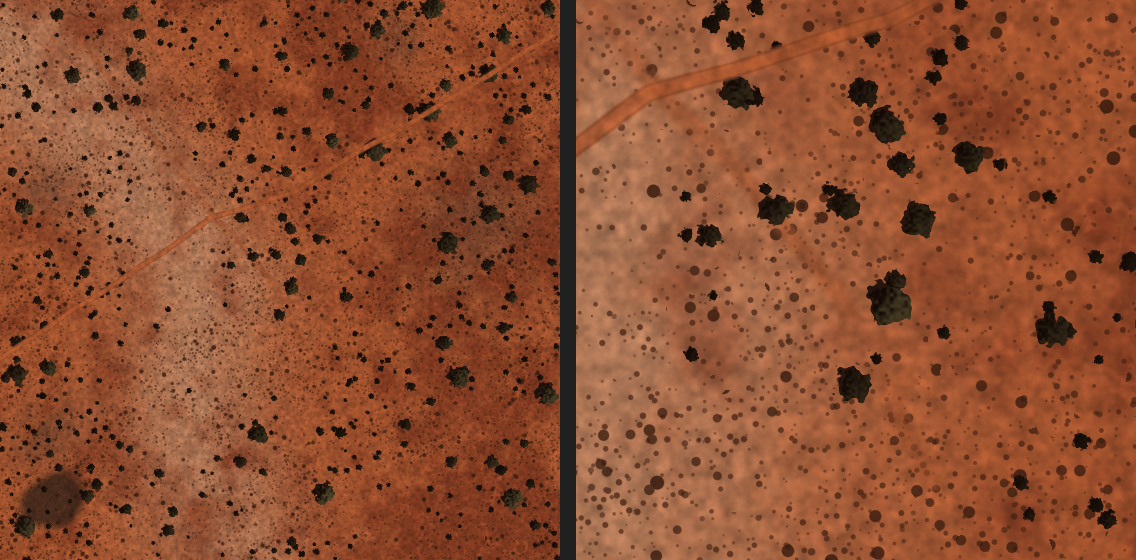
Left, the full canvas; right, a detail of the centre.
Write a Shadertoy shader that draws this texture.

```glsl
const vec3 RED_SOIL = vec3(0.63, 0.32, 0.175);
const vec3 DARK_SOIL = vec3(0.50, 0.225, 0.125);
const vec3 PALE_SAND = vec3(0.68, 0.47, 0.345);
const vec3 ROAD_DUST = vec3(0.66, 0.33, 0.175);
const vec3 ASH = vec3(0.36, 0.23, 0.17);
const vec3 CHAR = vec3(0.22, 0.14, 0.095);
const vec3 SHADE = vec3(0.07, 0.035, 0.018);
const vec3 OLIVE = vec3(0.35, 0.31, 0.19);
const vec3 TWIG = vec3(0.27, 0.13, 0.07);

const vec2 ROAD[6] = vec2[6](vec2(-0.02, 0.345), vec2(0.235, 0.515), vec2(0.378, 0.61),
                             vec2(0.52, 0.655), vec2(0.70, 0.76), vec2(1.02, 0.957));
const vec2 TRAIL[6] = vec2[6](vec2(0.10, 1.02), vec2(0.18, 0.88), vec2(0.29, 0.73),
                              vec2(0.385, 0.61), vec2(0.49, 0.49), vec2(0.545, 0.38));
const vec2 SAND_BED[6] = vec2[6](vec2(-0.02, 0.97), vec2(0.14, 0.80), vec2(0.30, 0.62),
                                 vec2(0.37, 0.47), vec2(0.33, 0.22), vec2(0.43, -0.05));

vec3 hash3(vec2 p) {
    vec3 q = fract(vec3(p.xyx) * vec3(0.1031, 0.1030, 0.0973));
    q += dot(q, q.yxz + 33.33);
    return fract((q.xxy + q.yzz) * q.zyx);
}

float noise(vec2 p) {
    vec2 i = floor(p), f = fract(p);
    f = f * f * (3.0 - 2.0 * f);
    return mix(mix(hash3(i).x, hash3(i + vec2(1, 0)).x, f.x),
               mix(hash3(i + vec2(0, 1)).x, hash3(i + vec2(1, 1)).x, f.x), f.y);
}

float fbm(vec2 p) {
    float sum = 0.0, amp = 0.5;
    for (int i = 0; i < 5; i++) {
        sum += amp * noise(p);
        p = mat2(1.6, 1.2, -1.2, 1.6) * p + 17.3;
        amp *= 0.5;
    }
    return sum / 0.97;
}

float pathDistance(vec2 p, vec2 path[6]) {
    float d = 9.0;
    for (int i = 0; i < 5; i++) {
        vec2 a = p - path[i], b = path[i + 1] - path[i];
        d = min(d, length(a - b * clamp(dot(a, b) / dot(b, b), 0.0, 1.0)));
    }
    return d;
}

float spot(vec2 p, vec2 centre, float radius) {
    vec2 q = (p - centre) / radius;
    return exp(-dot(q, q));
}

float sandAmount(vec2 p, float width) {
    float d = pathDistance(p, SAND_BED) / width;
    return exp(-d * d);
}

// One layer of shrubs with ragged crowns, lit from the lower right
vec3 addShrubs(vec3 col, vec2 uv, float cells, float radius, float density, float leafiness, float px) {
    vec2 base = floor(uv * cells);
    for (int k = 0; k < 9; k++) {
        vec2 cell = base + vec2(k % 3, k / 3) - 1.0;
        vec3 h = hash3(cell + cells * 3.7);
        vec2 centre = (cell + 0.1 + 0.8 * h.xy) / cells;
        vec2 p = uv - centre;
        float r = radius * mix(0.6, 1.25, hash3(cell + 91.0).x);
        if (h.z > density * 2.0 || length(p) > r * 2.0) continue;
        float cluster = 2.0 * smoothstep(0.25, 0.75, noise(centre * 11.0 + cells));
        if (h.z > density * cluster * (1.0 - 0.7 * sandAmount(centre, 0.10))) continue;

        vec2 q = p / r;
        vec2 s = q + vec2(0.22, -0.14);
        float ragged = 0.6 * noise(q * 2.2 + h.xy * 70.0) + 0.3 * noise(q * 5.0 + h.yx * 50.0);
        float crown = (length(q) - 0.5 - ragged) * r;
        float shadow = (length(s) - 0.55 - ragged) * r;
        float leaf = noise(q * 5.5 + h.zx * 80.0);
        float light = smoothstep(-0.5, 1.1, dot(q, vec2(0.5, -0.35)) + 1.1 * leaf - 0.2);
        vec3 foliage = mix(SHADE, OLIVE, light * leafiness * mix(0.45, 1.1, hash3(cell + 7.0).y));
        col = mix(col, SHADE, 0.85 * smoothstep(px, -px, shadow));
        col = mix(col, foliage, smoothstep(px, -px, crown));
    }
    return col;
}

// Tiny dry tufts, denser where the scrub value is high
float tufts(vec2 uv, float cells, float density, float px) {
    float cover = 0.0;
    vec2 base = floor(uv * cells);
    for (int k = 0; k < 9; k++) {
        vec2 cell = base + vec2(k % 3, k / 3) - 1.0;
        vec3 h = hash3(cell + cells);
        float r = mix(0.15, 0.42, h.z * h.z) / cells;
        float d = length(uv - (cell + h.xy) / cells) - r;
        float present = step(hash3(cell + 41.0).y, density);
        cover = max(cover, present * smoothstep(px, -px, d) * mix(0.45, 1.0, h.z));
    }
    return cover;
}

void mainImage(out vec4 fragColor, in vec2 fragCoord) {
    vec2 uv = fragCoord / iResolution.xy;
    float px = 0.8 / iResolution.y;
    float broad = fbm(uv * 5.0 + 3.0), mottle = fbm(uv * 22.0 + 40.0), grain = fbm(uv * 130.0);
    vec2 warped = uv + 0.07 * (vec2(broad, fbm(uv * 6.0 + 60.0)) - 0.5);

    // Soil, from red earth to pale sand
    float redness = 0.6 * broad + 0.55 * mottle - 0.10 * smoothstep(0.35, 0.8, uv.x);
    vec3 col = mix(DARK_SOIL, RED_SOIL, smoothstep(0.36, 0.62, redness));
    float sand = sandAmount(warped, 0.135) * smoothstep(0.15, 0.65, 0.5 * broad + 0.5 * mottle + 0.08);
    col = mix(col, PALE_SAND, 0.95 * sand);
    float vein = 1.0 - abs(2.0 * fbm(uv * 26.0 + 9.0) - 1.0);
    col = mix(col, RED_SOIL * 1.08, 0.35 * smoothstep(0.9, 1.0, vein) * (1.0 - sand));

    // Burnt and ashen ground
    float ash = 0.6 * spot(warped, vec2(0.08, 0.23), 0.055) + 0.55 * spot(warped, vec2(0.84, 0.58), 0.12)
              + 0.6 * spot(warped, vec2(0.08, 0.67), 0.05) + 0.45 * spot(warped, vec2(0.72, 0.92), 0.06);
    col = mix(col, ASH, ash * smoothstep(0.2, 0.65, mottle));
    float burnt = smoothstep(0.35, 0.65, spot(warped, vec2(0.09, 0.105), 0.06));
    col = mix(col, CHAR, 0.85 * burnt);

    // Dirt road with twin ruts and a fainter trail
    vec2 bend = uv + 0.008 * (vec2(noise(uv * 14.0), noise(uv * 14.0 + 30.0)) - 0.5);
    float road = pathDistance(bend, ROAD), trail = pathDistance(bend, TRAIL);
    float roadMask = smoothstep(0.0065, 0.0035, road);
    float trailMask = smoothstep(0.009, 0.002, trail) * smoothstep(0.3, 0.6, mottle);
    col = mix(col, RED_SOIL * 0.93, 0.6 * trailMask);
    col = mix(col, ROAD_DUST, 0.8 * roadMask);
    col *= 1.0 - 0.13 * smoothstep(0.0016, 0.0, abs(road - 0.0042));

    // Grain and dry scrub
    col *= 1.0 + 0.38 * (grain - 0.5) + 0.16 * (noise(uv * 250.0) - 0.5);
    float open = 1.0 - max(roadMask, 0.5 * trailMask);
    float scrub = smoothstep(0.38, 0.7, fbm(uv * 13.0 + 70.0)) + 0.4 * ash;
    col = mix(col, TWIG, 0.75 * open * tufts(uv, 210.0, 0.10 + 0.35 * scrub, px));
    col = mix(col, TWIG * 0.8, 0.85 * open * tufts(uv, 100.0, 0.06 + 0.22 * scrub, px));

    // Shrubs from small to large
    vec3 planted = addShrubs(col, uv, 54.0, 0.0043, 0.15, 0.25, px);
    planted = addShrubs(planted, uv, 27.0, 0.0080, 0.17, 0.45, px);
    planted = addShrubs(planted, uv, 14.0, 0.0150, 0.20, 0.85, px);
    col = mix(col, planted, smoothstep(0.003, 0.007, road));
    fragColor = vec4(clamp(col, 0.0, 1.0), 1.0);
}
```
